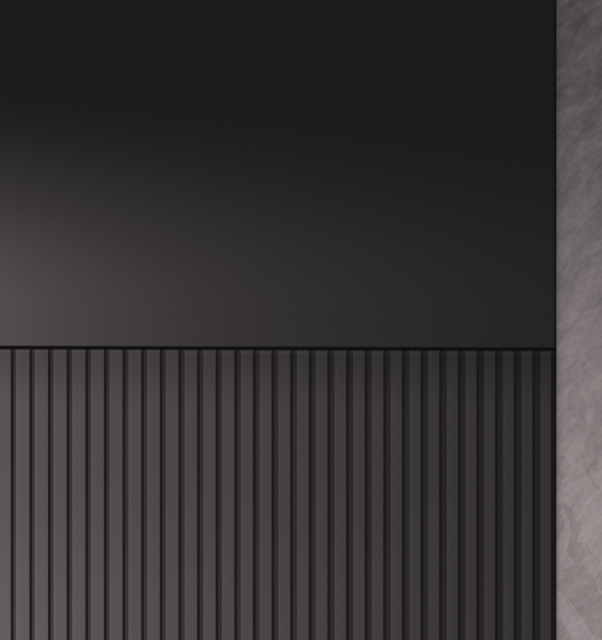
This texture is drawn by a Shadertoy shader. Its source:

```glsl
// Dark satin panel above vertical fluted slats, beside a strip of rough plaster.

const float WALL_X = 0.924;        // left edge of the plaster strip
const float SEAM_Y = 0.457;        // joint between panel and slats
const float SEAM_TILT = -0.003;    // drop of the joint across the canvas
const float SEAM_HALF = 0.0028;
const float SLAT_PITCH = 0.03094;
const float SLAT_PHASE = 0.3605;   // centre of one shadow line
const float SHADOW_HALF = 0.075;   // shadow line, as a share of the pitch
const float BASE_LIGHT = 0.11;
const float GLOW_LIGHT = 0.205;
const vec3 WARM_TINT = vec3(1.045, 0.965, 0.985);
const vec3 PLASTER_TINT = vec3(1.045, 0.975, 0.98);

vec2 hash2(vec2 p) {
    vec3 q = fract(vec3(p.xyx) * vec3(0.1031, 0.103, 0.0973));
    q += dot(q, q.yzx + 33.33);
    return fract((q.xx + q.yz) * q.zy);
}

// Distance to the nearest scattered cell point
float cellular(vec2 p) {
    vec2 cell = floor(p), local = fract(p);
    float nearest = 2.0;
    for (int j = -1; j <= 1; j++) {
        for (int i = -1; i <= 1; i++) {
            vec2 offset = vec2(i, j);
            vec2 delta = offset + hash2(cell + offset) - local;
            nearest = min(nearest, dot(delta, delta));
        }
    }
    return sqrt(nearest);
}

// Rotated, warped sine octaves
float layeredSines(vec2 p) {
    float sum = 0.0, weight = 0.5;
    for (int i = 0; i < 5; i++) {
        p += 0.7 * sin(p.yx * 1.3 + float(i));
        sum += weight * sin(p.x) * sin(p.y + 1.7);
        p = mat2(1.5, 1.1, -1.1, 1.5) * p;
        weight *= 0.6;
    }
    return sum;
}

vec3 tinted(float light) {
    float warmth = smoothstep(0.11, 0.25, light);
    return light * mix(vec3(1.02, 0.99, 1.0), WARM_TINT, warmth);
}

// Broad glow entering from the left and fading upward
float panelLight(vec2 uv) {
    float depth = 1.0 - uv.y;
    float rise = smoothstep(0.11 + 0.06 * uv.x, 0.49, depth);
    float fall = exp(-1.5 * uv.x) * (1.0 - 0.35 * uv.x);
    return BASE_LIGHT + GLOW_LIGHT * rise * fall;
}

float slatLight(vec2 uv, float seam, float pixel) {
    float phase = fract((uv.x - SLAT_PHASE) / SLAT_PITCH);
    float soft = 0.8 * pixel / SLAT_PITCH;
    float faceStart = mix(0.2, 0.38, uv.x);
    float face = smoothstep(faceStart - soft, faceStart + soft, phase);
    float lineDist = min(phase, 1.0 - phase);
    float shadow = 1.0 - smoothstep(SHADOW_HALF - soft, SHADOW_HALF + soft, lineDist);

    float light = mix(0.345, 0.185, pow(uv.x, 0.8));
    light += 0.035 * (1.0 - uv.x) * smoothstep(0.3, 0.0, uv.y);
    light *= mix(0.84, 1.0, smoothstep(0.0, 0.1, seam - uv.y));
    float bevel = exp(-pow((phase - faceStart - 0.09) / 0.07, 2.0));
    float relief = mix(0.68, 1.0 + 0.05 * bevel, face);
    return mix(light * relief, 0.085 + 0.06 * light, shadow * 0.92);
}

vec3 plaster(vec2 p) {
    float light = mix(0.54, 0.31, smoothstep(0.15, 1.05, p.y));
    light += 0.025 * smoothstep(0.4, 0.15, p.y);
    vec2 along = mat2(0.75, 0.66, -0.66, 0.75) * p;
    float streaks = layeredSines(along * vec2(90.0, 34.0));
    float patches = layeredSines(p * vec2(38.0, 25.0) + 4.0);
    float pits = cellular(along * vec2(150.0, 70.0)) - 0.5;
    light += 0.055 * streaks * mix(0.45, 1.0, p.y) + 0.04 * pits;
    light -= 0.045 * smoothstep(0.04, 0.16, patches) * smoothstep(0.65, 0.1, p.y);
    return light * PLASTER_TINT;
}

void mainImage(out vec4 fragColor, in vec2 fragCoord) {
    vec2 uv = fragCoord / iResolution.xy;
    vec2 pixel = 1.0 / iResolution.xy;
    vec2 p = vec2(uv.x * iResolution.x / iResolution.y, uv.y);
    float seam = SEAM_Y + SEAM_TILT * uv.x;

    // Panel, slats and the dark joint between them
    float above = smoothstep(-pixel.y, pixel.y, uv.y - seam);
    float light = mix(slatLight(uv, seam, pixel.x), panelLight(uv), above);
    float lip = exp(-pow((uv.y - seam + 0.006) / 0.0022, 2.0));
    light += 0.025 * lip * (1.0 - 0.5 * uv.x);
    float seamDist = abs(uv.y - seam);
    float joint = 1.0 - smoothstep(SEAM_HALF - pixel.y, SEAM_HALF + pixel.y, seamDist);
    light = mix(light, 0.055, 0.92 * joint);
    light += 0.008 * (cellular(p * 190.0) - 0.5);

    // Plaster strip with a shaded contact edge
    float edge = uv.x - WALL_X;
    float wall = smoothstep(-pixel.x, pixel.x, edge);
    light *= 1.0 - 0.45 * exp(-pow(edge / 0.004, 2.0));
    vec3 wallColor = plaster(p) * (1.0 - 0.22 * exp(-max(edge, 0.0) / 0.006));
    vec3 color = mix(tinted(light), wallColor, wall);
    fragColor = vec4(clamp(color, 0.0, 1.0), 1.0);
}
```
